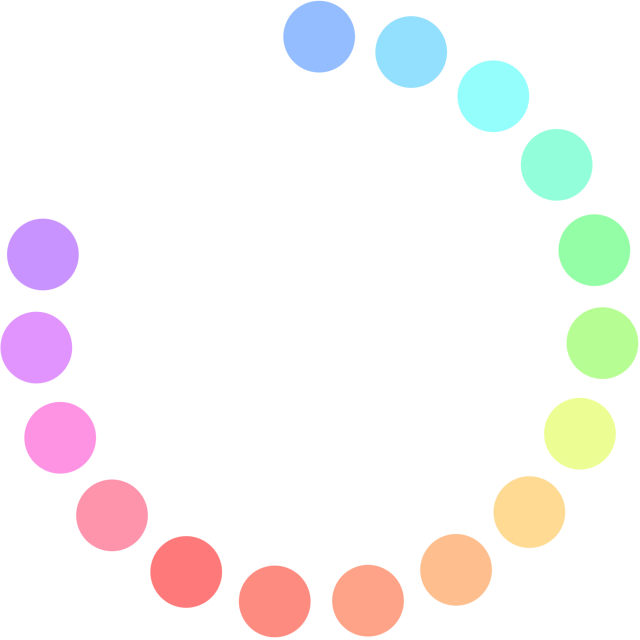
Reproduce this background procedurally as a WebGL 1 fragment shader.

```glsl
precision highp float;
// An open ring of sixteen pastel discs on white, with a gap at the upper left.
// A loop steps clockwise from the top, placing each disc by its angle;
// its hue runs from blue through green and red to violet.

#define RING_CENTER vec2(0.4987, 0.4987)
#define RING_RADIUS 0.444
#define DISC_RADIUS 0.0560
#define DISC_COUNT 16
#define STEP_DEGREES 18.9
#define PASTEL_FLOOR 0.575
#define RED_DEPTH 0.095

uniform vec2 u_resolution;

// Hue in sextants: 0 is red, 2 is green, 4 is blue
float discHue(float i) {
  float blueToGreen = 3.60 - 0.31 * min(i, 3.0);
  float greenToGold = -0.50 * clamp(i - 3.0, 0.0, 4.0);
  float goldToRed = 0.67 * (pow(clamp((11.0 - i) / 4.0, 0.0, 1.0), 1.5) - 1.0);
  float redToViolet = -1.5 * smoothstep(11.0, 15.0, i);
  return blueToGreen + greenToGold + goldToRed + redToViolet;
}

// Pastel colour, a little deeper towards the red disc
vec3 discColor(float i) {
  vec3 pure = clamp(abs(mod(discHue(i) + vec3(0.0, 4.0, 2.0), 6.0) - 3.0) - 1.0, 0.0, 1.0);
  float deepen = clamp((i - 7.0) / 4.0, 0.0, 1.0) * (1.0 - step(11.5, i));
  return mix(vec3(PASTEL_FLOOR - RED_DEPTH * deepen), vec3(0.995), pure);
}

void main() {
  float side = min(u_resolution.x, u_resolution.y);
  vec2 p = (gl_FragCoord.xy - 0.5 * (u_resolution - side)) / side;
  float edge = 0.75 / side;
  vec3 color = vec3(1.0);

  // Discs around the ring
  for (int n = 0; n < DISC_COUNT; n++) {
    float i = float(n);
    float angle = radians(STEP_DEGREES * i);
    vec2 center = RING_CENTER + RING_RADIUS * vec2(sin(angle), cos(angle));
    float signedDistance = length(p - center) - DISC_RADIUS;
    float coverage = 1.0 - smoothstep(-edge, edge, signedDistance);
    color = mix(color, discColor(i), coverage);
  }

  gl_FragColor = vec4(color, 1.0);
}
```
